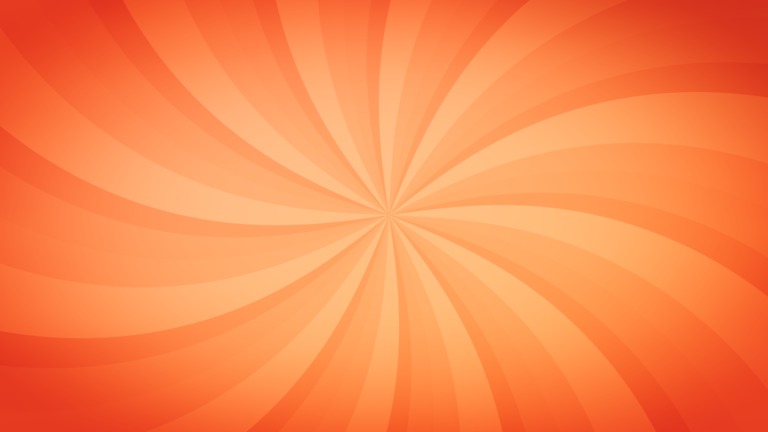
This background is drawn by a Shadertoy shader. Its source:

```glsl
// Twirling sunburst of warm orange rays with a soft red vignette.
#define RAY_COUNT 12.0
#define CENTER vec2(0.5065, 0.502)
#define PHASE 0.1396        // angle of the first ray, radians
#define TWIST 0.571         // bend per unit of height, radians
#define TWIST_CORE 0.347    // radius where the bend sets in
#define DARK_SHARE 0.177    // part of a period taken by the dark ray
#define LIGHT_SHARE 0.35    // part of a period taken by the light ray
#define GLOW_LEVEL 0.75
#define RIM_LEVEL 0.27
#define HAZE 0.05

const float TAU = 6.2831853;

float hash(vec2 p) {
    p = fract(p * vec2(0.1031, 0.1137));
    p += dot(p, p.yx + 33.33);
    return fract((p.x + p.y) * p.x * 17.0);
}

float noise(vec2 p) {
    vec2 cell = floor(p), f = fract(p);
    f = f * f * (3.0 - 2.0 * f);
    return mix(mix(hash(cell), hash(cell + vec2(1, 0)), f.x),
               mix(hash(cell + vec2(0, 1)), hash(cell + vec2(1, 1)), f.x), f.y);
}

// Periodic band from start to start + width, with smooth edges.
float band(float phase, float start, float width, float soft) {
    float d = abs(fract(phase - start - 0.5 * width + 0.5) - 0.5);
    return 1.0 - smoothstep(-soft, soft, d - 0.5 * width);
}

// Heat ramp from deep red through orange to pale peach.
vec3 heatColor(float level) {
    float rise = level - 0.31;
    float redLoss = max(0.58 - level, 0.0);
    return vec3(1.0 - 0.8 * redLoss * redLoss,
                level,
                0.15 + 0.37 * rise + 1.05 * rise * rise);
}

void mainImage(out vec4 fragColor, in vec2 fragCoord) {
    vec2 uv = fragCoord / iResolution.xy;
    float aspect = iResolution.x / iResolution.y;
    vec2 p = (uv - CENTER) * vec2(aspect, 1.0);
    float radius = max(length(p), 1e-4);

    // Bent polar angle, counted in ray periods
    float bend = TWIST * (length(vec2(radius, TWIST_CORE)) - TWIST_CORE);
    float phase = (atan(p.y, p.x) + bend - PHASE) * RAY_COUNT / TAU;
    float soft = min(0.9 * RAY_COUNT / (TAU * radius * iResolution.y), 0.15);

    // Light, middle and dark rays, with a faint fold in the middle one
    float shade = 0.055 * (1.0 - band(phase, 1.0 - LIGHT_SHARE, LIGHT_SHARE, soft));
    shade += 0.055 * band(phase, 0.0, DARK_SHARE, soft);
    shade += 0.012 * band(phase, DARK_SHARE, 0.24, soft);

    // Elliptical glow fading into the rim
    vec2 q = (uv - 0.5) * 2.0;
    float rim = smoothstep(0.0, 1.7, dot(q, q));
    float level = mix(GLOW_LEVEL, RIM_LEVEL, rim);
    level -= shade * mix(1.0, 0.75, rim);

    // Wide streaks of haze, strongest at the rim
    vec2 h = vec2(uv.x * aspect, uv.y);
    float streaks = 0.65 * noise(h * vec2(2.0, 7.0) + 3.0)
                  + 0.35 * noise(h * vec2(4.0, 15.0) + 9.0);
    level += HAZE * (streaks - 0.5) * (0.2 + rim);

    // Pinker at upper left, more golden at lower right
    vec3 color = heatColor(max(level, 0.2));
    color.b += 0.04 * clamp(q.y - q.x, -1.0, 1.0) * (1.0 - rim);
    color *= 1.0 - 0.07 * smoothstep(1.0, 2.0, q.x + q.y);
    fragColor = vec4(clamp(color, 0.0, 1.0), 1.0);
}
```
